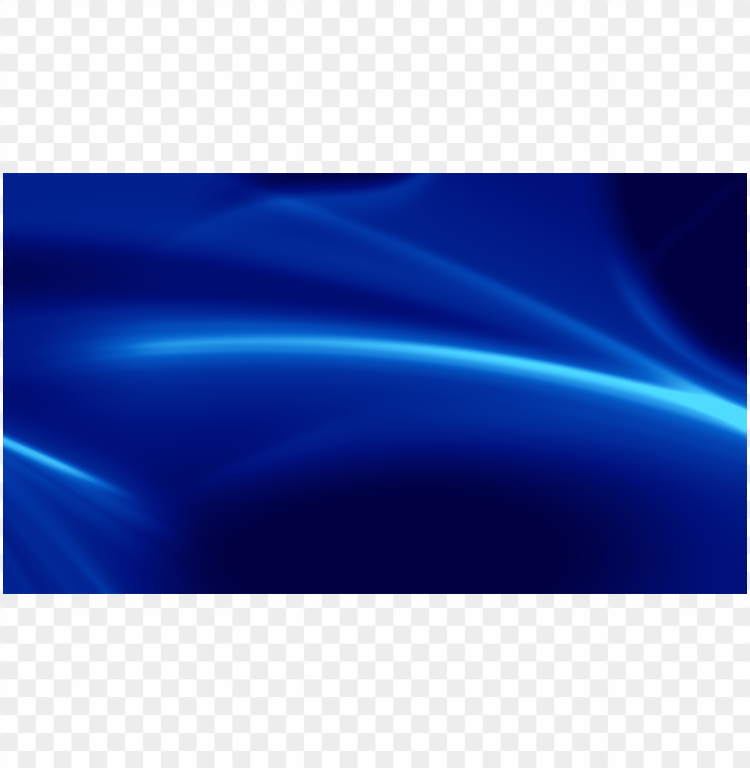
Write a Shadertoy shader that draws this background.

```glsl
const float PI = 3.14159265;
const vec2 PANEL_MIN = vec2(0.004, 0.2266);
const vec2 PANEL_MAX = vec2(0.996, 0.7747);
const float CHECK_SIZE = 0.02328; // share of the canvas height
const vec3 CHECK_LIGHT = vec3(0.996);
const vec3 CHECK_DARK = vec3(0.93);
const vec3 NIGHT = vec3(0.005, 0.0, 0.26);
const vec3 NAVY = vec3(0.0, 0.065, 0.49);
const vec3 ROYAL = vec3(0.01, 0.20, 0.64);
const vec3 AZURE = vec3(0.02, 0.38, 0.80);
const vec3 SKY = vec3(0.20, 0.68, 0.95);
const float BASE_LIGHT = 0.2;
const float FIBRE_AMOUNT = 0.22;

float hash(float n) {
    return fract(sin(n * 127.1) * 43758.5453);
}

float noise(float x) {
    float i = floor(x), f = fract(x);
    return mix(hash(i), hash(i + 1.0), f * f * (3.0 - 2.0 * f));
}

// Soft ridge with separate widths above and below its crest
float ridge(float d, float above, float below) {
    float r = d / (d > 0.0 ? above : below);
    return exp(-r * r);
}

vec3 ramp(float t) {
    float s = clamp(t, 0.0, 1.15) * 4.0;
    vec3 c = mix(NIGHT, NAVY, clamp(s, 0.0, 1.0));
    c = mix(c, ROYAL, clamp(s - 1.0, 0.0, 1.0));
    c = mix(c, AZURE, clamp(s - 2.0, 0.0, 1.0));
    return mix(c, SKY, clamp(s - 3.0, 0.0, 1.6));
}

// Veils of the upper half, bounded by two ribbons and the right-hand bend
float upperLight(vec2 q) {
    float r = 1.0 - q.x;
    float dHigh = q.y - (0.418 + 1.03 * r - 0.32 * r * r);
    float dLow = q.y - (0.85 - 0.44 * q.x * q.x);
    float dBend = q.x - 0.79 - 0.21 * exp(-6.0 * (q.y - 0.49));
    float left = max(0.42 - q.x, 0.0);
    float dHollow = q.y - (0.935 - 2.6 * left * left + 0.07 * exp(25.0 * (q.x - 0.57)));

    float t = 0.16 * smoothstep(-0.04, 0.05, dLow);
    t += 0.11 * ridge(dLow, 0.07, 0.03) * smoothstep(-0.1, 0.5, q.x);
    t += (0.09 + 0.25 * q.x * q.x) * ridge(dHigh, 0.018, 0.03) * smoothstep(0.2, 0.4, q.x);
    t -= 0.12 * smoothstep(0.0, 0.35, dHigh) * smoothstep(0.4, 0.65, q.x);
    t += 0.12 * ridge(dHollow, 0.014, 0.04) * smoothstep(0.15, 0.4, q.x);
    t -= 0.32 * smoothstep(0.0, 0.06, dHollow) * smoothstep(0.24, 0.4, q.x);

    // Dark corner beyond the bend, with one faint ray
    t -= 0.30 * smoothstep(-0.03, 0.06, dBend) * smoothstep(0.42, 0.6, q.y);
    t += 0.28 * ridge(dBend, 0.035, 0.015) * ridge(q.y - 0.66, 0.13, 0.2);
    float dRay = q.y - 0.775 - 1.5 * (q.x - 0.853);
    t += 0.09 * ridge(dRay, 0.04, 0.04) * smoothstep(0.84, 0.89, q.x);

    // Shade at the left edge
    return t - 0.12 * ridge(q.y - 0.76, 0.06, 0.06) * (1.0 - smoothstep(0.0, 0.25, q.x));
}

// Main sweep: a bright core under a wide band
float sweepLight(vec2 q) {
    float core = 0.599 - 0.43 * (q.x - 0.36) * (q.x - 0.36);
    float rim = 0.69 - 0.36 * (q.x - 0.15) * (q.x - 0.15);
    float d = q.y - core;
    float fibre = 1.0 + FIBRE_AMOUNT * (noise(d * 75.0 + q.x * 2.0) - 0.5);
    float start = smoothstep(0.0, 0.22, q.x);
    float band = smoothstep(-0.09, 0.02, d) * (1.0 - smoothstep(-0.05, 0.035, q.y - rim));
    float t = 0.30 * band * fibre * mix(0.35, 1.0, start);
    t += 0.20 * ridge(d, 0.05, 0.13) * start * fibre;
    t += 0.10 * ridge(d, 0.05, 0.25) * start;
    float coreGain = smoothstep(0.08, 0.25, q.x) * mix(0.2, 0.42, smoothstep(0.3, 0.75, q.x));
    return t + coreGain * ridge(d, 0.013, mix(0.018, 0.035, q.x));
}

// Dim arcs and the deep hollow of the lower half
float lowerLight(vec2 q) {
    float dArc = q.y - (0.415 - 0.6 * (q.x - 0.75) * (q.x - 0.75));
    float dRay = q.y - (0.247 + 0.72 * (q.x - 0.237));
    float t = 0.13 * ridge(dArc, 0.07, 0.10) * smoothstep(0.18, 0.45, q.x);
    t += 0.07 * ridge(dRay, 0.015, 0.05) * ridge(q.x - 0.34, 0.13, 0.1);
    vec2 hollow = (q - vec2(0.53, 0.1)) / vec2(0.34, 0.27);
    t -= 0.24 * exp(-pow(dot(hollow, hollow), 2.0));
    return t + 0.05 * smoothstep(0.8, 1.0, q.x) * (1.0 - smoothstep(0.3, 0.5, q.y));
}

// Bright streak at the lower left and the fan of rays below it
float fanLight(vec2 q) {
    float d = q.y - (0.366 - 0.78 * q.x);
    float dEdge = q.y - (0.27 - 1.6 * q.x - 2.2 * q.x * q.x);
    float angle = atan(q.y - 0.47, q.x + 0.12);
    float fade = 1.0 - smoothstep(0.12, 0.29, q.x);
    float rays = 0.12 + 0.12 * noise(angle * 28.0);
    float t = rays * (1.0 - smoothstep(-0.05, 0.02, d)) * fade;
    t += 0.13 * ridge(dEdge, 0.045, 0.02) * fade;
    t += 0.22 * ridge(d, 0.06, 0.07) * fade;
    return t + 0.6 * ridge(d, 0.014, 0.018) * (1.0 - smoothstep(0.06, 0.2, q.x));
}

void mainImage(out vec4 fragColor, in vec2 fragCoord) {
    vec2 uv = fragCoord / iResolution.xy;

    // Checkered ground, counted from the upper left
    vec2 cell = vec2(fragCoord.x, iResolution.y - fragCoord.y) / (iResolution.y * CHECK_SIZE);
    float soft = 0.5 * PI / (iResolution.y * CHECK_SIZE);
    float parity = sin(PI * cell.x) * sin(PI * cell.y);
    vec3 color = mix(CHECK_DARK, CHECK_LIGHT, smoothstep(-soft, soft, parity));

    // Panel of light, in its own unit square
    vec2 q = (uv - PANEL_MIN) / (PANEL_MAX - PANEL_MIN);
    float light = BASE_LIGHT + upperLight(q) + sweepLight(q) + lowerLight(q) + fanLight(q);
    vec2 inset = min(uv - PANEL_MIN, PANEL_MAX - uv) * iResolution.xy;
    float cover = clamp(min(inset.x, inset.y) + 0.5, 0.0, 1.0);
    fragColor = vec4(mix(color, ramp(light), cover), 1.0);
}
```
